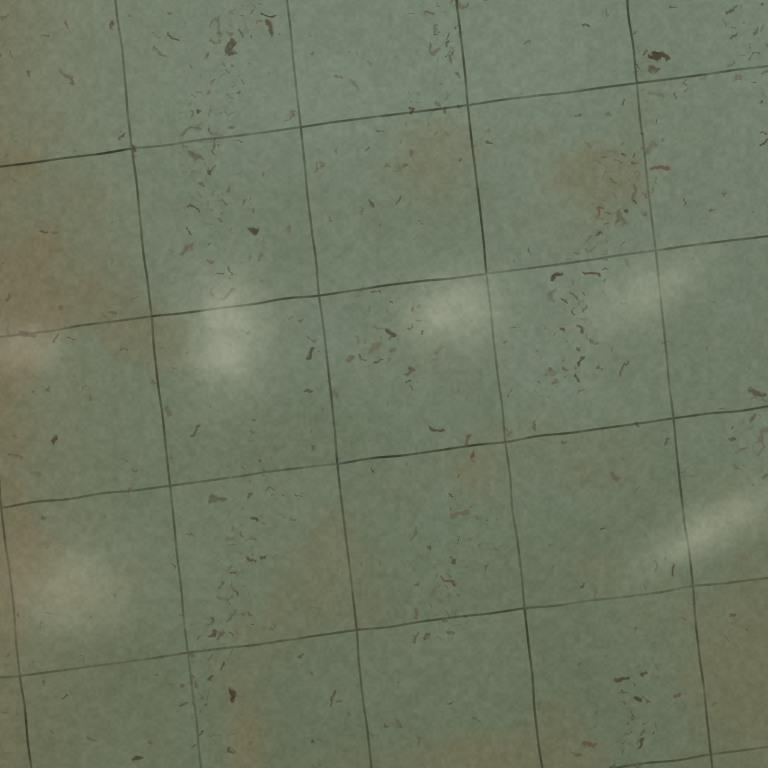
A three.js fragment shader for this texture:

```glsl
// Worn green floor tiles in a tilted grid, with thin dark joints, brown scuffs and soft glare.
#define ANCHOR vec2(0.4154, 0.6159)
#define TILE_U vec2(4.505, 0.500)
#define TILE_V vec2(-0.589, 4.505)
#define JOINT_HALF 0.0065
#define GREEN_LIGHT vec3(0.455, 0.505, 0.432)
#define GREEN_DARK vec3(0.385, 0.420, 0.332)
#define STAIN vec3(0.455, 0.425, 0.320)
#define JOINT vec3(0.185, 0.195, 0.140)
#define SCUFF_DARK vec3(0.215, 0.175, 0.120)
#define SCUFF_RED vec3(0.385, 0.305, 0.240)
#define GLARE vec3(0.740, 0.740, 0.650)
#define GRAIN 0.050

varying vec2 vUv;

float hash(vec2 p) {
  vec3 q = fract(vec3(p.xyx) * 0.1031);
  q += dot(q, q.yzx + 33.33);
  return fract((q.x + q.y) * q.z);
}

float noise(vec2 p) {
  vec2 i = floor(p), f = fract(p);
  f = f * f * (3.0 - 2.0 * f);
  return mix(mix(hash(i), hash(i + vec2(1.0, 0.0)), f.x),
             mix(hash(i + vec2(0.0, 1.0)), hash(i + 1.0), f.x), f.y);
}

float fbm(vec2 p) {
  float sum = 0.0, amp = 0.5;
  for (int i = 0; i < 4; i++) {
    sum += amp * noise(p);
    p = mat2(1.6, 1.2, -1.2, 1.6) * p + 5.3;
    amp *= 0.5;
  }
  return sum / 0.9375;
}

// Soft elliptical patch, tilted by an angle
float patchAt(vec2 p, vec2 centre, vec2 size, float angle) {
  float c = cos(angle), s = sin(angle);
  vec2 d = mat2(c, -s, s, c) * (p - centre) / size;
  return exp(-dot(d, d));
}

// Chance of scuffs: wandering trails with gaps
float wear(vec2 p) {
  float trail = 0.0;
  for (int i = 0; i < 4; i++) {
    float k = float(i);
    float x = 0.31 + 0.235 * k + 0.045 * sin(9.0 * p.y + 1.4 * k - 2.5);
    float d = (p.x - x) / 0.036;
    trail += exp(-d * d);
  }
  return 0.05 + 0.62 * trail * smoothstep(0.25, 0.65, noise(p * 9.0 + 21.0));
}

// Ragged elongated flakes scattered on a jittered grid: x = cover, y = tint
vec2 flakes(vec2 p, float count, float seed) {
  vec2 g = p * count;
  vec2 warped = g + 0.75 * (vec2(fbm(g * 1.9 + seed), fbm(g * 1.9 + seed + 40.0)) - 0.5);
  vec2 best = vec2(0.0);
  for (int y = -1; y <= 1; y++) {
    for (int x = -1; x <= 1; x++) {
      vec2 id = floor(g) + vec2(float(x), float(y));
      vec2 key = id + seed;
      vec2 centre = id + 0.2 + 0.6 * vec2(hash(key + 3.1), hash(key + 8.7));
      float present = step(hash(key + 15.3), wear(centre / count));
      float angle = 6.2832 * hash(key + 27.9), size = hash(key + 51.2);
      float c = cos(angle), s = sin(angle);
      vec2 d = mat2(c, -s, s, c) * (warped - centre);
      d.x = max(abs(d.x) - 0.36 * size, 0.0);
      float edge = length(d) - mix(0.03, 0.14, hash(key + 63.4));
      float cover = present * (1.0 - smoothstep(-0.07, 0.07, edge)) * mix(0.25, 0.9, hash(key + 77.0));
      if (cover > best.x) best = vec2(cover, hash(key + 91.6));
    }
  }
  return best;
}

// Joint strength, varied by segment and along its length
float joint(float across, float along, float seed) {
  float line = floor(across + 0.5);
  float offset = abs(across - line + 0.012 * (noise(vec2(along * 5.0, line + seed)) - 0.5));
  float tone = mix(0.38, 0.85, hash(vec2(line + seed, floor(along) + 60.0)));
  tone *= mix(0.55, 1.15, noise(vec2(along * 11.0, line * 3.0 + seed)));
  return tone * (1.0 - smoothstep(JOINT_HALF * 0.35, JOINT_HALF * 1.7, offset));
}

void main() {
  vec2 p = vUv;
  vec2 tile = vec2(dot(p - ANCHOR, TILE_U), dot(p - ANCHOR, TILE_V));

  // Tile surface, cloudy and darker toward the bottom
  float light = smoothstep(-0.25, 1.0, p.y) + 0.5 * (fbm(p * 7.0) - 0.5);
  vec3 color = mix(GREEN_DARK, GREEN_LIGHT, clamp(light, 0.0, 1.2));
  color += 0.014 * (hash(floor(tile) + 50.0) - 0.5);
  float stain = 0.6 * exp(-p.x * 9.0) + 0.5 * smoothstep(0.55, 0.8, fbm(p * 5.0 + 30.0));
  stain += 0.7 * patchAt(p, vec2(0.32, 0.03), vec2(0.025, 0.07), 0.0);
  color = mix(color, STAIN, clamp(stain, 0.0, 0.8));

  // Joints, partly hidden by a dull film
  float film = patchAt(p, vec2(0.14, 0.17), vec2(0.12, 0.08), 0.3);
  float lines = max(joint(tile.x, tile.y, 11.0), joint(tile.y, tile.x, 37.0));
  color = mix(color, JOINT, lines * (1.0 - 0.6 * film));

  // Scuffs and small specks
  vec2 large = flakes(p, 38.0, 100.0), small = flakes(p, 78.0, 300.0);
  color = mix(color, mix(SCUFF_DARK, SCUFF_RED, large.y), large.x * 0.85);
  color = mix(color, mix(SCUFF_DARK, SCUFF_RED, small.y), small.x * 0.6);

  // Glare, broken by the worn finish
  float shine = 0.55 * patchAt(p, vec2(0.295, 0.565), vec2(0.05, 0.075), 0.0);
  shine += 0.50 * patchAt(p, vec2(0.590, 0.595), vec2(0.06, 0.045), 0.3);
  shine += 0.32 * patchAt(p, vec2(0.840, 0.620), vec2(0.08, 0.035), 0.5);
  shine += 0.32 * patchAt(p, vec2(0.095, 0.230), vec2(0.08, 0.06), 0.0);
  shine += 0.40 * patchAt(p, vec2(0.930, 0.315), vec2(0.11, 0.03), 0.5);
  shine += 0.32 * patchAt(p, vec2(0.035, 0.545), vec2(0.05, 0.035), 0.0);
  color = mix(color, GLARE, shine * mix(0.5, 1.25, fbm(p * 32.0)));

  // Fine grain
  color += GRAIN * (0.6 * noise(p * 260.0) + 0.6 * noise(p * 120.0 + 9.0) - 0.6);
  gl_FragColor = vec4(clamp(color, 0.0, 1.0), 1.0);
}
```
